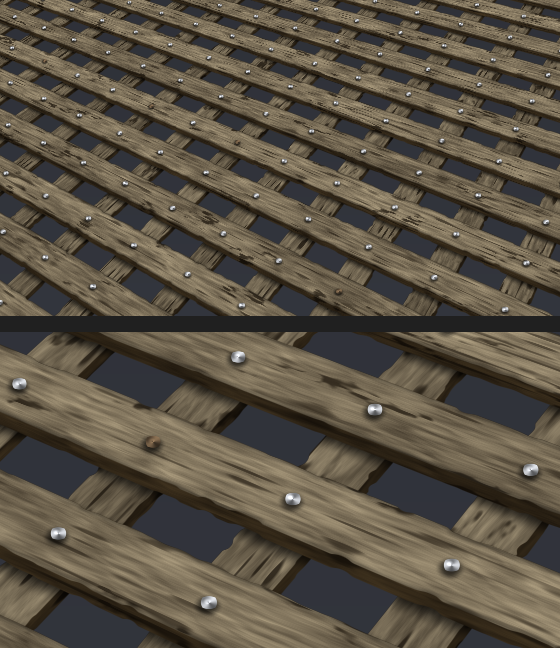
Top: the whole. Bottom: its middle third, enlarged.
Give the GLSL for this texture, as a Shadertoy shader.

```glsl
// A weathered wooden lattice seen at a slant: wide slats nailed over narrower cross slats.
// Each pixel is projected back onto planes at several depths, where the slats are plain
// repeating bands; grain, wear and nail differences come from hashed value noise.

const vec2 ORIGIN = vec2(0.903, 0.512);     // one nail, measured from the top left
const vec2 ALONG = vec2(0.1215, 0.0453);    // step to the next nail on a slat
const vec2 ACROSS = vec2(0.1324, -0.0768);  // step to the next slat
const vec2 VANISH = vec2(-0.0416, 0.0476);  // perspective change per step

const float SLAT_HALF = 0.28;
const float CROSS_HALF = 0.20;
const float THICKNESS = 0.014;
const float NAIL_RADIUS = 0.0095;

const vec3 LIGHT_WOOD = vec3(0.60, 0.545, 0.44);
const vec3 DARK_WOOD = vec3(0.34, 0.30, 0.235);
const vec3 CRACK = vec3(0.15, 0.12, 0.08);
const vec3 SIDE_TINT = vec3(0.38, 0.33, 0.25);
const vec3 VOID_COLOR = vec3(0.19, 0.20, 0.23);
const vec3 STEEL = vec3(0.80, 0.81, 0.83);
const vec3 RUST = vec3(0.48, 0.39, 0.29);

float hash(vec2 p) {
    return fract(sin(dot(p, vec2(127.1, 311.7))) * 43758.5);
}

float noise(vec2 p) {
    vec2 i = floor(p), f = fract(p);
    f = f * f * (3.0 - 2.0 * f);
    return mix(mix(hash(i), hash(i + vec2(1, 0)), f.x),
               mix(hash(i + vec2(0, 1)), hash(i + vec2(1, 1)), f.x), f.y);
}

float fbm(vec2 p) {
    float sum = 0.0, weight = 0.53;
    for (int i = 0; i < 4; i++) {
        sum += weight * noise(p);
        p = p * 2.03 + 17.3;
        weight *= 0.5;
    }
    return sum;
}

// Screen to lattice steps on a plane lying at the given depth
vec2 toPlane(vec2 p, float depth) {
    mat2 steps = mat2(ALONG - p * VANISH.x, ACROSS - p * VANISH.y);
    return inverse(steps) * (p - ORIGIN - vec2(0.0, depth));
}

vec2 toScreen(vec2 q) {
    return (ORIGIN + ALONG * q.x + ACROSS * q.y) / (1.0 + dot(VANISH, q));
}

float inside(float d, float blur) {
    return 1.0 - smoothstep(-blur, blur, d);
}

// Signed distance to the nearest band, with slightly chipped edges
float bandDistance(float along, float across, float halfWidth) {
    float id = round(across);
    float chip = noise(vec2(along * 9.0, id * 13.7 + 5.0 * sign(across - id)));
    return abs(across - id) - halfWidth + 0.02 * smoothstep(0.5, 1.0, chip);
}

// Fibres run along s.x; roughness adds cracks and worn patches
vec3 wood(vec2 s, float id, float roughness) {
    s += 40.0 * vec2(hash(vec2(id, 3.1)), hash(vec2(id, 8.7)));
    float broad = fbm(s * vec2(1.3, 5.0));
    float fibre = fbm(s * vec2(4.0, 30.0) + 2.0 * broad);
    float tone = 0.5 + 0.8 * (broad - 0.5) + 1.4 * (fibre - 0.5);
    tone += 0.24 * (hash(vec2(id, 1.9)) - 0.5);
    vec3 color = mix(DARK_WOOD, LIGHT_WOOD, tone);
    float crack = smoothstep(0.74, 0.92, noise(s * vec2(2.6, 24.0)));
    float gouge = smoothstep(0.66, 0.76, fbm(s * vec2(2.2, 5.5) + 9.0))
                * smoothstep(0.35, 0.65, noise(s * vec2(9.0, 32.0)));
    return mix(color, CRACK, clamp(crack * roughness + 0.8 * gouge, 0.0, 0.85));
}

// Pyramid-shaped nail head with a contact shadow
vec3 addNail(vec3 color, vec2 p, vec2 cell, float blur) {
    vec2 jitter = vec2(hash(cell), hash(cell + 7.3)) - 0.5;
    vec2 center = cell + vec2(0.05, 0.03) * jitter;
    vec2 d = (p - toScreen(center)) * (1.0 + dot(VANISH, center)) / NAIL_RADIUS;
    d.y *= 1.25;
    float shadow = 1.0 - smoothstep(0.5, 1.7, length(d - vec2(-0.15, 0.45)));
    color *= 1.0 - 0.65 * shadow;
    float angle = atan(d.y, d.x) + 1.5 * jitter.x;
    float facet = 0.5 + 0.5 * cos(2.0 * angle + 0.8) - 0.25 * d.y;
    float shine = 0.5 + 0.55 * facet + 0.5 * (1.0 - smoothstep(0.0, 0.5, length(d + 0.2)));
    vec3 metal = mix(STEEL, RUST, step(0.93, hash(cell + 2.6))) * shine;
    float head = mix(length(d), max(abs(d.x), abs(d.y)), 0.35) - 0.85;
    return mix(color, metal, inside(head, blur / NAIL_RADIUS));
}

void mainImage(out vec4 fragColor, in vec2 fragCoord) {
    vec2 p = vec2(fragCoord.x, iResolution.y - fragCoord.y) / iResolution.y;
    vec2 top = toPlane(p, 0.0);
    vec2 middle = toPlane(p, THICKNESS);
    vec2 bottom = toPlane(p, 2.0 * THICKNESS);
    vec2 blur = 0.6 * fwidth(top);

    vec3 color = VOID_COLOR * (0.96 + 0.08 * p.y);

    // Cross slats: side face, upper face, shade from the slats above
    float id = round(middle.x);
    float face = inside(bandDistance(middle.y, middle.x, CROSS_HALF), blur.x);
    float base = inside(bandDistance(bottom.y, bottom.x, CROSS_HALF), blur.x);
    vec3 grain = 0.92 * wood(middle.yx, id + 50.0, 0.9);
    float gap = abs(middle.y - round(middle.y)) - SLAT_HALF;
    float light = mix(0.32, 1.0, smoothstep(-0.03, 0.13, gap));
    color = mix(color, grain * mix(SIDE_TINT, vec3(1.0), face) * light, max(face, base));

    // Wide slats: side face, upper face with softened edges
    id = round(top.y);
    float edge = bandDistance(top.x, top.y, SLAT_HALF);
    face = inside(edge, blur.y);
    base = inside(bandDistance(middle.x, middle.y, SLAT_HALF), blur.y);
    grain = wood(top, id, 0.6) * mix(0.74, 1.03, smoothstep(0.0, 0.05, -edge));
    vec3 side = SIDE_TINT * wood(middle, round(middle.y), 0.6);
    color = mix(color, mix(side, grain, face), max(face, base));

    color = addNail(color, p, round(top), 0.6 / iResolution.y);
    fragColor = vec4(clamp(color, 0.0, 1.0), 1.0);
}
```
